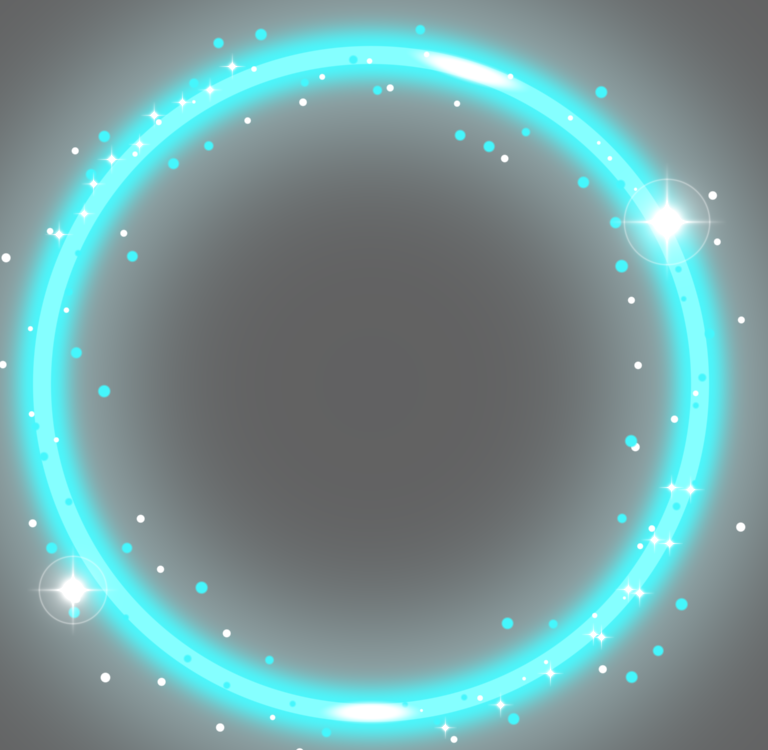
This background is drawn by a Shadertoy shader. Its source:

```glsl
// Glowing cyan ring on grey, with highlights, star flares and scattered sparks.

const vec3 GREY       = vec3(0.382, 0.382, 0.384);
const vec3 HAZE       = vec3(0.575, 0.660, 0.670);
const vec3 GLOW_CYAN  = vec3(0.300, 0.960, 0.980);
const vec3 RING_CYAN  = vec3(0.520, 1.000, 1.000);
const vec3 SPARK_CYAN = vec3(0.270, 0.965, 0.990);
const vec3 WHITE      = vec3(1.0);

const vec2  CENTRE      = vec2(-0.0173, -0.012); // from the middle of the canvas
const float RADIUS      = 0.4387;
const float HALF_WIDTH  = 0.0120;
const float GLOW_REACH  = 0.0265;
const float HAZE_REACH  = 0.145;
const int   SPARKS      = 116;
const float SPARK_RANGE = 0.090;
const int   UPPER_STARS = 9;
const int   LOWER_STARS = 11;
const float STAR_SIZE   = 0.018;
const float TAU         = 6.2831853;

float hash(float n) {
    return fract(sin(n * 12.9898 + 4.137) * 4375.85);
}

vec2 polar(float angle, float radius) {
    return radius * vec2(cos(angle), sin(angle));
}

float gauss(float x) {
    return exp(-x * x);
}

float disc(float d, float radius, float soft) {
    return 1.0 - smoothstep(radius - soft, radius + soft, d);
}

// Round core with four tapering rays.
float star(vec2 q, float size) {
    vec2 a = abs(q);
    float thin = max(0.025 * size, 0.0011);
    vec2 taper = max(1.0 - a / size, 0.0);
    vec2 rays = taper * exp(-a.yx / thin);
    float core = 1.4 * gauss(length(q) / (0.23 * size));
    return min(core + rays.x + rays.y, 1.0);
}

// Large star with a thin halo.
float flare(vec2 q, float size, float haloRadius, float pixel) {
    float d = length(q);
    float halo = 0.28 * gauss((d - haloRadius) / max(0.0013, pixel));
    float haze = 0.45 * gauss(d / (0.55 * size)) + 0.05 * disc(d, haloRadius, pixel);
    return min(star(q, size) + halo + haze, 1.0);
}

// Elongated white patch lying along the ring.
float highlight(vec2 p, float angle, float halfLength) {
    vec2 radial = polar(angle, 1.0);
    vec2 q = vec2(dot(p, vec2(-radial.y, radial.x)), dot(p, radial) - RADIUS + 0.001);
    float d = length(q / vec2(halfLength, 0.0165));
    return 1.0 - smoothstep(0.45, 1.05, d);
}

void mainImage(out vec4 fragColor, in vec2 fragCoord) {
    float pixel = 1.0 / iResolution.y;
    vec2 p = (fragCoord - 0.5 * iResolution.xy) * pixel - CENTRE;
    float ringDist = abs(length(p) - RADIUS);

    // Grey haze, cyan glow and ring
    vec3 color = mix(GREY, HAZE, gauss(ringDist / HAZE_REACH));
    color = mix(color, GLOW_CYAN, gauss(max(ringDist - HALF_WIDTH, 0.0) / GLOW_REACH));
    color = mix(color, RING_CYAN, disc(ringDist, HALF_WIDTH, pixel));

    // Sparks: alternately cyan and white, larger away from the ring
    for (int i = 0; i < SPARKS; i++) {
        float n = float(i);
        float angle = TAU * (n + hash(n + 0.3)) / float(SPARKS);
        float spread = 2.0 * hash(n + 51.7) - 1.0;
        float offset = SPARK_RANGE * spread * (0.35 + 0.65 * abs(spread));
        bool isWhite = i % 2 == 1;
        float size = 0.0025 + 0.0045 * abs(spread) + 0.0025 * hash(n + 97.1);
        size *= isWhite ? 0.68 : 1.0;
        float d = length(p - polar(angle, RADIUS + offset));
        color = mix(color, isWhite ? WHITE : SPARK_CYAN, disc(d, size, isWhite ? pixel : 1.4 * pixel));
    }

    // Highlights on the ring
    float light = max(highlight(p, 1.269, 0.086), highlight(p, -0.25 * TAU, 0.070));

    // Small stars on the upper left arc
    for (int i = 0; i < UPPER_STARS; i++) {
        float n = float(i);
        float angle = radians(113.6 + 5.1 * n);
        float radius = 0.453 + 0.009 * cos(2.3 * n);
        light = max(light, star(p - polar(angle, radius), STAR_SIZE * (0.85 + 0.3 * hash(n))));
    }

    // Small stars on the lower right arc: four pairs, then singles
    for (int i = 0; i < LOWER_STARS; i++) {
        float n = float(i);
        float group = i < 8 ? floor(0.5 * n) : n - 4.0;
        float side = i < 8 ? mod(n, 2.0) : 0.0;
        float angle = radians(-19.0 - 9.8 * group + 0.7 * side);
        float radius = 0.424 + 0.0075 * group + side * (0.025 - 0.005 * group);
        light = max(light, star(p - polar(angle, radius), STAR_SIZE * (0.85 + 0.3 * hash(n + 20.0))));
    }

    // Two large flares
    light = max(light, flare(p - vec2(0.3947, 0.2160), 0.080, 0.057, pixel));
    light = max(light, flare(p - vec2(-0.3973, -0.2747), 0.062, 0.045, pixel));

    fragColor = vec4(mix(color, WHITE, light), 1.0);
}
```
